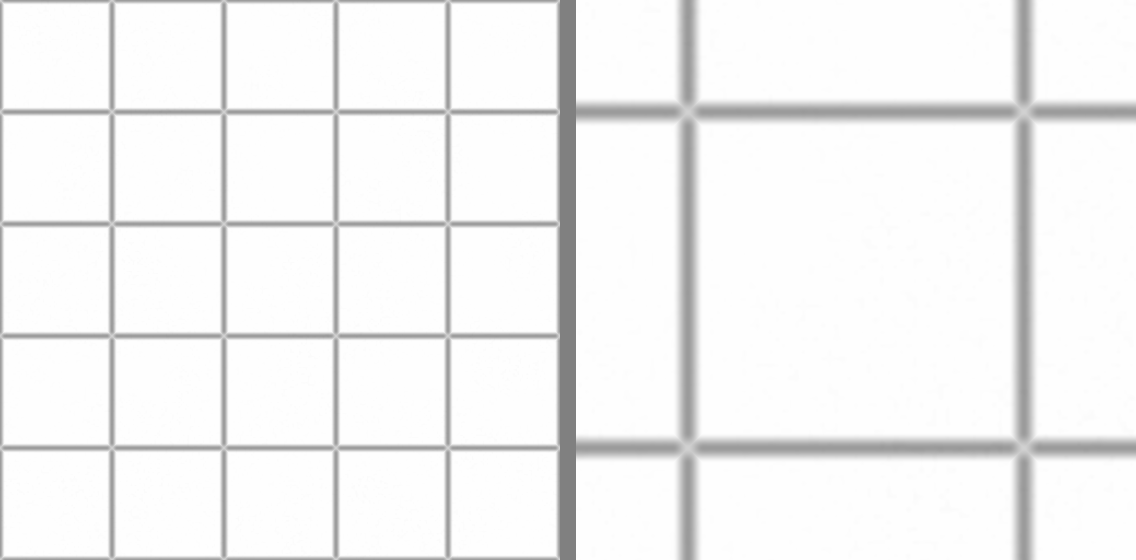
Left, the full canvas; right, a detail of the centre.
Reproduce this pattern procedurally as a Shadertoy shader.

```glsl
#define TILES 5.0            // tiles across and down
#define GROUT_REACH 0.046    // half width of the soft joint, in tiles
#define GROUT_DEPTH 0.39     // darkening at the middle of a joint
#define CROSS_LIFT 0.55      // how much joints fade where they cross
#define TILE_COLOR vec3(0.997)
#define GRAIN_CELLS 256.0    // fine speckle cells per canvas
#define PATCH_CELLS 15.0     // broad speckle patches per canvas
#define GRAIN_DEPTH 0.014

float hash(vec2 p) {
    vec3 q = fract(vec3(p.xyx) * 0.1031);
    q += dot(q, q.yzx + 33.33);
    return fract((q.x + q.y) * q.z);
}

// Value noise that wraps after the given number of cells
float wrapNoise(vec2 uv, float cells) {
    vec2 p = uv * cells;
    vec2 i = floor(p);
    vec2 f = fract(p);
    f = f * f * (3.0 - 2.0 * f);
    vec2 a = mod(i, cells);
    vec2 b = mod(i + 1.0, cells);
    return mix(mix(hash(a), hash(vec2(b.x, a.y)), f.x),
               mix(hash(vec2(a.x, b.y)), hash(b), f.x), f.y);
}

// Joint darkness: soft lines along the tile borders, paler at crossings
float groutMask(vec2 uv, float pixel) {
    vec2 cell = fract(uv * TILES);
    vec2 edge = min(cell, 1.0 - cell);
    float reach = max(GROUT_REACH, 1.5 * pixel * TILES);
    vec2 joint = 1.0 - smoothstep(0.0, reach, edge);
    return max(joint.x, joint.y) * (1.0 - CROSS_LIFT * joint.x * joint.y);
}

void mainImage(out vec4 fragColor, in vec2 fragCoord) {
    vec2 uv = fragCoord / iResolution.xy;
    float pixel = 1.0 / min(iResolution.x, iResolution.y);

    // Sparse, barely visible speckle in the glaze
    float speck = smoothstep(0.6, 1.0, wrapNoise(uv, GRAIN_CELLS));
    float grain = speck * wrapNoise(uv, PATCH_CELLS);

    vec3 color = TILE_COLOR - GRAIN_DEPTH * grain;
    color -= GROUT_DEPTH * groutMask(uv, pixel);
    fragColor = vec4(color, 1.0);
}
```
